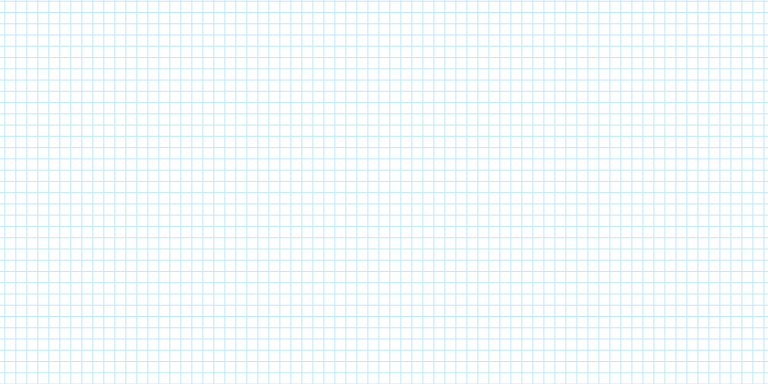
Reproduce this pattern procedurally as a Shadertoy shader.

```glsl
// Fine pale blue graph paper grid on white.

// Lengths are fractions of the canvas height.
#define CELL_SIZE vec2(0.02865, 0.02932)
#define FIRST_LINE vec2(0.0125, 0.0292)
#define LINE_WIDTH 0.0027
#define PAPER_COLOR vec3(1.0)
#define LINE_COLOR vec3(0.75, 0.917, 0.983)

// Share of a pixel covered by the nearest line, for each axis.
vec2 lineCoverage(vec2 position, float pixelSize) {
    vec2 cell = (position - FIRST_LINE) / CELL_SIZE;
    vec2 distanceToLine = abs(fract(cell + 0.5) - 0.5) * CELL_SIZE;
    vec2 low = max(distanceToLine - 0.5 * pixelSize, -0.5 * LINE_WIDTH);
    vec2 high = min(distanceToLine + 0.5 * pixelSize, vec2(0.5 * LINE_WIDTH));
    return clamp((high - low) / pixelSize, 0.0, 1.0);
}

void mainImage(out vec4 fragColor, in vec2 fragCoord) {
    float pixelSize = 1.0 / iResolution.y;
    vec2 coverage = lineCoverage(fragCoord * pixelSize, pixelSize);

    // Union of both line directions, so crossings stay flat.
    float ink = 1.0 - (1.0 - coverage.x) * (1.0 - coverage.y);
    fragColor = vec4(mix(PAPER_COLOR, LINE_COLOR, ink), 1.0);
}
```
